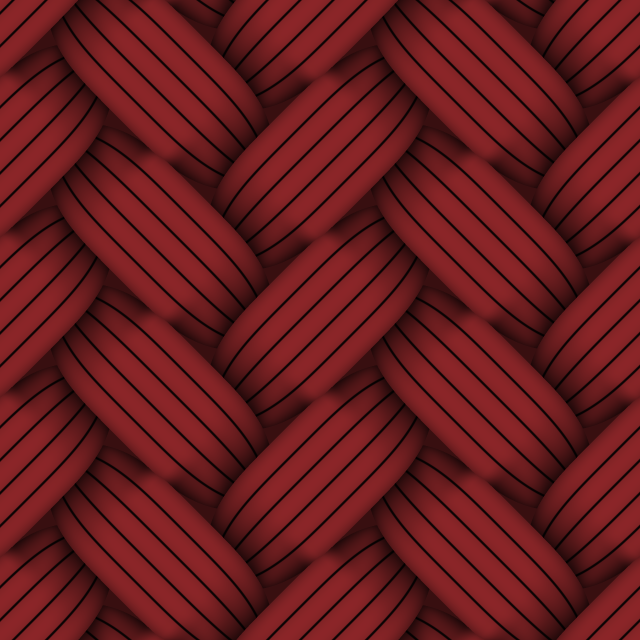
Give the GLSL for this pattern, as a Shadertoy shader.

```glsl
// Red herringbone weave: barrel-shaped ribbed strands in columns that alternate diagonals.
// Each point shows the strand whose middle is nearest; strand ends dip under their
// neighbours and take soft contact shadows from them.

#define COLUMNS 4.0                     // even, so that both diagonals tile
#define ROWS 4.0                        // whole number of strands per column
#define ROW_SHIFT 0.02
#define HALF_WIDTH 0.365                // strand half width at its middle
#define TAPER 0.40                      // narrowing towards the ends
#define REACH 0.90                      // half length, hidden ends included
#define RIBS 5.0                        // odd
#define GROOVE 0.0068                   // half width of the dark grooves
#define SHADOW_DEPTH 0.70
#define SHADOW_SIZE 0.13
#define STRAND_COLOR vec3(0.545, 0.147, 0.157)
#define GROOVE_COLOR vec3(0.040, 0.014, 0.015)

const int NEIGHBOURS = 9;
const int SAMPLES = 3;

// Position along (x) and across (y) the i-th strand around p
vec2 strandCoords(vec2 p, int i) {
    vec2 cell = vec2(i % 3 - 1, i / 3 - 1);
    float column = round(p.x) + cell.x;
    float odd = mod(column, 2.0);
    float rowOffset = ROW_SHIFT + 0.5 * odd;
    float row = round(p.y - rowOffset) + cell.y;
    vec2 d = p - vec2(column, row + rowOffset);
    d.y *= 1.0 - 2.0 * odd;
    return vec2(d.x + d.y, d.x - d.y) * inversesqrt(2.0);
}

float halfWidth(float along) {
    float a2 = along * along;
    return HALF_WIDTH - TAPER * a2 * a2;
}

// Rounded ribs, grooves between them and a darker rim
vec3 strandColor(vec2 s) {
    float w = halfWidth(s.x);
    float across = s.y / w;
    float rib = across * RIBS * 0.5;
    float f = abs(fract(rib + 0.5) - 0.5);
    float toGroove = (0.5 - f) * 2.0 * w / RIBS;
    float line = 1.0 - smoothstep(GROOVE * 0.5, GROOVE * 1.6, toGroove);
    line *= step(abs(rib), RIBS * 0.5 - 0.5);
    float light = (1.0 - 0.45 * f * f) * (1.0 - 0.22 * pow(abs(across), 8.0));
    light *= 1.0 - 0.15 * smoothstep(0.25, 0.75, abs(s.x));
    return mix(STRAND_COLOR * light, GROOVE_COLOR, line);
}

vec3 weave(vec2 p) {
    // Topmost strand
    vec2 top = vec2(REACH, 0.0);
    bool covered = false;
    for (int i = 0; i < NEIGHBOURS; i++) {
        vec2 s = strandCoords(p, i);
        if (abs(s.x) < abs(top.x) && abs(s.y) < halfWidth(s.x)) {
            top = s;
            covered = true;
        }
    }
    if (!covered) return STRAND_COLOR * 0.40;

    // Contact shadows of the strands lying above it
    float light = 1.0;
    for (int i = 0; i < NEIGHBOURS; i++) {
        vec2 s = strandCoords(p, i);
        float above = smoothstep(0.0, 0.25, abs(top.x) - abs(s.x));
        float gap = max(abs(s.y) - halfWidth(s.x), 0.0);
        light *= 1.0 - SHADOW_DEPTH * above * exp(-gap / SHADOW_SIZE);
    }
    return strandColor(top) * max(light, 0.25);
}

void mainImage(out vec4 fragColor, in vec2 fragCoord) {
    // Average sub-samples for smooth edges
    vec3 color = vec3(0.0);
    for (int i = 0; i < SAMPLES * SAMPLES; i++) {
        vec2 offset = (vec2(i % SAMPLES, i / SAMPLES) + 0.5) / float(SAMPLES) - 0.5;
        vec2 uv = (fragCoord + offset) / iResolution.xy;
        color += weave(uv * vec2(COLUMNS, ROWS));
    }
    fragColor = vec4(color / float(SAMPLES * SAMPLES), 1.0);
}
```
